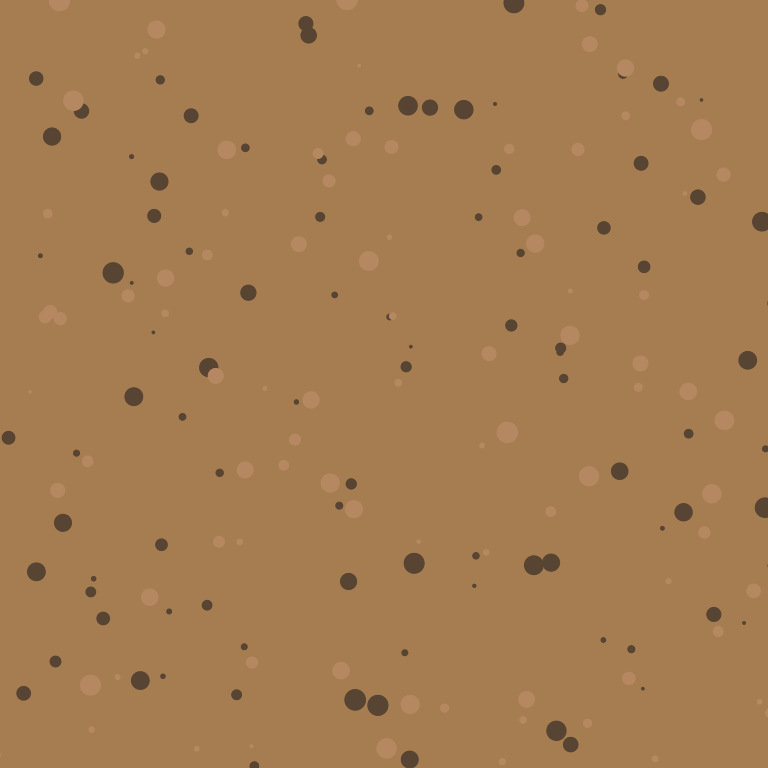
This texture is drawn by a Shadertoy shader. Its source:

```glsl
// Flat tan ground sprinkled with small round specks, dark ones below pale ones.
// Each coarse grid cell scatters a few discs with hashed centre and radius;
// every pixel gathers the coverage of the discs in its 3x3 neighbouring cells.

const vec3 GROUND_COLOR = vec3(0.651, 0.490, 0.318);
const vec3 DARK_COLOR   = vec3(0.345, 0.267, 0.196);
const vec3 PALE_COLOR   = vec3(0.714, 0.533, 0.380);

const float CELLS = 5.0;             // grid cells across the canvas height
const int   SPECKS_PER_CELL = 4;
const float DARK_PRESENCE = 0.95;    // chance that a speck is drawn
const float PALE_PRESENCE = 0.88;
const float MIN_RADIUS = 0.0022;     // in canvas heights
const float MAX_RADIUS = 0.0143;
const float EDGE_PIXELS = 1.2;       // width of the smoothed rim

const uint DARK_SEED = 17u;
const uint PALE_SEED = 91u;

// Integer hash (PCG 4D): four values in 0..1
vec4 hash4(uvec4 v) {
    v = v * 1664525u + 1013904223u;
    v += v.yzxy * v.wxyz;
    v ^= v >> 16u;
    v += v.yzxy * v.wxyz;
    return vec4(v >> 8u) / 16777216.0;
}

// Coverage of one layer of scattered discs at point p
float speckLayer(vec2 p, float pixel, float presence, uint seed) {
    ivec2 home = ivec2(floor(p * CELLS));
    float halfEdge = 0.5 * EDGE_PIXELS * pixel;
    float coverage = 0.0;
    for (int y = -1; y <= 1; y++)
    for (int x = -1; x <= 1; x++)
    for (int i = 0; i < SPECKS_PER_CELL; i++) {
        ivec2 cell = home + ivec2(x, y);
        vec4 rnd = hash4(uvec4(uvec2(cell + 64), uint(i), seed));
        vec2 center = (vec2(cell) + rnd.xy) / CELLS;
        float radius = mix(MIN_RADIUS, MAX_RADIUS, rnd.z);
        float dist = length(p - center) - radius;
        float disc = 1.0 - smoothstep(-halfEdge, halfEdge, dist);
        coverage = max(coverage, disc * step(rnd.w, presence));
    }
    return coverage;
}

void mainImage(out vec4 fragColor, in vec2 fragCoord) {
    float pixel = 1.0 / iResolution.y;
    vec2 p = fragCoord * pixel;

    // Pale specks lie over the dark ones
    float dark = speckLayer(p, pixel, DARK_PRESENCE, DARK_SEED);
    float pale = speckLayer(p, pixel, PALE_PRESENCE, PALE_SEED);
    vec3 color = mix(GROUND_COLOR, DARK_COLOR, dark);
    color = mix(color, PALE_COLOR, pale);

    fragColor = vec4(color, 1.0);
}
```
